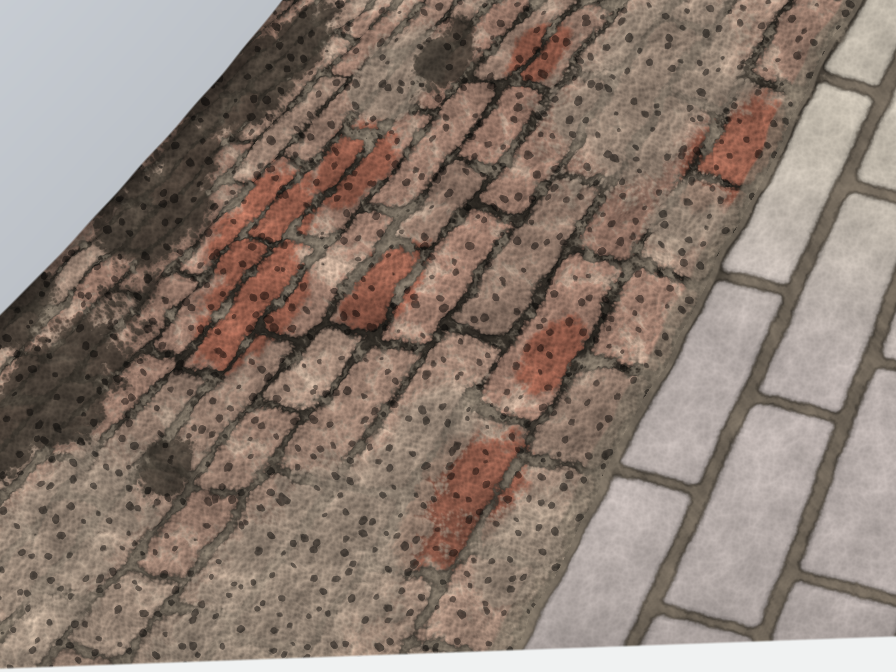
A Shadertoy shader for this texture:

```glsl
// Weathered red brick paving fanning into pale pavers, with a blank corner and lower margin.
const vec2 VANISH = vec2(2.066, 2.51);    // where the long joints converge
const float REF_Y = 0.479;                // height at which columns are measured
const float FIRST_X = 0.278, WIDEN = 1.152, COLUMN_STEP = 0.0864;
const float SEAM = 7.0;                   // first pale column
const vec2 GRAIN_DIR = vec2(0.64, 0.77);  // general lie of the red bricks
const vec3 PAPER = vec3(0.76, 0.78, 0.805), MARGIN = vec3(0.94, 0.95, 0.95);
const vec3 RED = vec3(0.55, 0.40, 0.345), ORANGE = vec3(0.53, 0.315, 0.25);
const vec3 DUST = vec3(0.60, 0.54, 0.48);
const vec3 PALE = vec3(0.74, 0.70, 0.685), CREAM = vec3(0.78, 0.745, 0.69);
const vec3 MORTAR = vec3(0.45, 0.41, 0.36), SHADOW = vec3(0.20, 0.18, 0.155);
// Brick length and first end joint of each column
const vec2 COURSES[10] = vec2[](
  vec2(0.235, 0.05), vec2(0.23, 0.14), vec2(0.145, 0.06), vec2(0.235, 0.165),
  vec2(0.27, 0.14), vec2(0.27, 0.03), vec2(0.16, 0.04), vec2(0.33, 0.20),
  vec2(0.35, -0.01), vec2(0.35, 0.09));
// Weathered areas: centre and radius
const vec3 FIRED[8] = vec3[](
  vec3(0.373, 0.545, 0.075), vec3(0.396, 0.661, 0.075), vec3(0.686, 0.257, 0.085),
  vec3(1.09, 0.774, 0.07), vec3(0.573, 0.575, 0.055), vec3(0.53, 0.76, 0.055),
  vec3(0.82, 0.47, 0.045), vec3(0.80, 0.92, 0.04));
const vec3 DUSTY[8] = vec3[](
  vec3(0.972, 0.878, 0.125), vec3(0.503, 0.184, 0.125), vec3(0.08, 0.20, 0.11),
  vec3(0.40, 0.07, 0.14), vec3(0.78, 0.19, 0.07), vec3(0.64, 0.36, 0.065),
  vec3(0.59, 0.887, 0.06), vec3(1.02, 0.68, 0.05));
const vec3 DARK[8] = vec3[](
  vec3(0.10, 0.45, 0.085), vec3(0.24, 0.70, 0.075), vec3(0.668, 0.917, 0.04),
  vec3(0.03, 0.38, 0.075), vec3(0.36, 0.87, 0.065), vec3(0.46, 0.95, 0.045),
  vec3(0.25, 0.31, 0.035), vec3(0.03, 0.53, 0.05));

vec2 hash2(vec2 p) {
  vec3 q = fract(p.xyx * vec3(0.1031, 0.1030, 0.0973));
  q += dot(q, q.yzx + 33.33);
  return fract((q.xx + q.yz) * q.zy);
}
// Distance to the nearest scattered point
float cellular(vec2 p) {
  vec2 cell = floor(p), f = fract(p);
  float nearest = 2.0;
  for (int j = -1; j <= 1; j++)
    for (int i = -1; i <= 1; i++) {
      vec2 o = vec2(i, j), d = o + hash2(cell + o + 50.0) - f;
      nearest = min(nearest, dot(d, d));
    }
  return sqrt(nearest);
}
vec2 wobble(vec2 p) {
  return sin(p.yx * 23.0 + vec2(0.0, 2.0)) + 0.6 * sin(p.yx * 51.0 + p * 19.0)
       + 0.4 * sin(p.yx * 117.0 - p * 43.0);
}
// Layered cellular grain, roughly centred on zero
float grit(vec2 p) {
  p += 0.0025 * wobble(p);
  return 0.45 * cellular(p * 15.0) + 0.35 * cellular(p * 39.0 + 7.0)
       + 0.27 * cellular(p.yx * 88.0 + 3.0) + 0.2 * cellular(p * 170.0) - 0.6;
}
// Ragged elongated stains
float stains(vec2 p, vec3 spots[8], float rough) {
  float m = 0.0;
  for (int i = 0; i < 8; i++) {
    vec2 d = p - spots[i].xy;
    d = vec2(dot(d, GRAIN_DIR), dot(d, vec2(-GRAIN_DIR.y, GRAIN_DIR.x)));
    m = max(m, smoothstep(1.2, 0.85, length(d * vec2(0.75, 1.3)) / spots[i].z + rough));
  }
  return m;
}
void mainImage(out vec4 fragColor, in vec2 fragCoord) {
  vec2 p = fragCoord / iResolution.y;
  float px = 1.0 / iResolution.y;
  float grain = grit(p), relief = grit(p + vec2(-0.003, 0.004)) - grain;
  float blotch = cellular(p * 8.0 + 0.03 * wobble(p) + 4.0) - 0.45;
  // Perspective columns
  float redSide = smoothstep(1.04, 0.98, p.x - 0.53 * (p.y - REF_Y));
  vec2 w = p + wobble(p) * mix(0.001, 0.0035, redSide);
  float persp = (VANISH.y - w.y) / (VANISH.y - REF_Y);
  float across = VANISH.x + (w.x - VANISH.x) / persp;
  float spread = max(1.0 + WIDEN * (across - FIRST_X), 0.05);
  float column = log(spread) / COLUMN_STEP, id = floor(column);
  bool pale = id >= SEAM;
  float onRed = pale ? 0.0 : 1.0;
  // Bricks along each column
  vec2 course = id < 0.0 ? vec2(0.2, hash2(vec2(id, 9.0)).x) : COURSES[min(int(id), 9)];
  float along = (w.y + 0.25 * w.x - course.y) / course.x;
  vec2 tone = hash2(vec2(id, floor(along)) + 20.0);
  vec2 size = vec2(0.87 * COLUMN_STEP / WIDEN * spread * persp, course.x);
  vec2 local = (fract(vec2(column, along)) - 0.5) * size;
  vec2 gap = pale ? vec2(0.012, 0.009) : vec2(min(0.008, size.x * 0.11));
  vec2 q = abs(local) - size * 0.5 + gap + 0.01;
  float edge = length(max(q, 0.0)) + min(max(q.x, q.y), 0.0) - 0.01;
  edge += grain * mix(0.007, 0.022, onRed);
  float brick = smoothstep(0.0015 + px, -0.0015 - px, edge);
  // Joints: broken shadow between red bricks, lighter around pavers
  float gloom = redSide * smoothstep(0.1, 0.5, p.y);
  vec3 joint = mix(MORTAR, SHADOW, gloom * smoothstep(0.15, -0.1, grain + 0.35 * blotch));
  joint *= 1.0 + 0.5 * grain - 0.3 * smoothstep(0.007, 0.0, abs(edge));
  // Brick faces
  vec3 face = mix(PALE, CREAM, smoothstep(0.45, 0.9, p.y + 0.4 * (p.x - 1.1)));
  face *= (0.97 + 0.06 * tone.x + 0.25 * grain + 0.08 * blotch) * mix(0.88, 1.0, smoothstep(0.0, 0.25, p.y));
  if (!pale) {
    face = mix(RED, DUST, 0.3 + 0.4 * tone.x + 0.25 * smoothstep(0.5, 0.0, p.y));
    face = mix(face, DUST * 1.1, smoothstep(0.0, 0.2, grain + 0.3 * blotch) * 0.6);
    face = mix(face, ORANGE, 0.85 * stains(p, FIRED, grain * 0.7));
    face *= 0.96 + 0.16 * tone.y + 0.45 * grain + 0.2 * blotch;
  }
  face *= mix(0.82, 1.0, smoothstep(0.0, -0.008, edge));
  vec3 col = mix(joint, face, brick);
  // Mortar strip beside the pavers
  float strip = smoothstep(6.74, 6.8, column) * (1.0 - smoothstep(7.05, 7.09, column));
  col = mix(col, MORTAR * (1.08 + 0.5 * grain), strip * 0.8);
  // Dust crust, dark growth and pits on the red side
  float crust = stains(p, DUSTY, grain * 1.2 + blotch * 0.7);
  col = mix(col, DUST * (1.0 + 0.5 * grain + 0.2 * blotch), onRed * crust * 0.78);
  float growth = stains(p, DARK, grain * 1.5 + blotch * 0.9);
  col = mix(col, SHADOW * (1.2 + grain), onRed * growth * 0.8);
  float pits = smoothstep(0.17, 0.1, cellular(p * 31.0 + 0.1 * wobble(p)) + 0.3 * grain);
  col *= (1.0 - 0.45 * pits * onRed) * (1.0 + relief * mix(0.3, 1.0, onRed));
  // Blank corner and lower margin
  float corner = p.y - (0.531 + p.x + 0.27 * p.x * p.x) + 0.001 * wobble(p).x;
  col *= mix(0.65, 1.0, smoothstep(0.0, -0.05, corner));
  vec3 blank = PAPER * (0.97 + 0.12 * clamp(corner, 0.0, 0.5));
  col = mix(col, blank, smoothstep(-0.0015 - px, 0.0015 + px, corner));
  float margin = 0.005 + 0.036 * p.x - p.y;
  fragColor = vec4(clamp(mix(col, MARGIN, smoothstep(-0.001 - px, 0.001 + px, margin)), 0.0, 1.0), 1.0);
}
```
